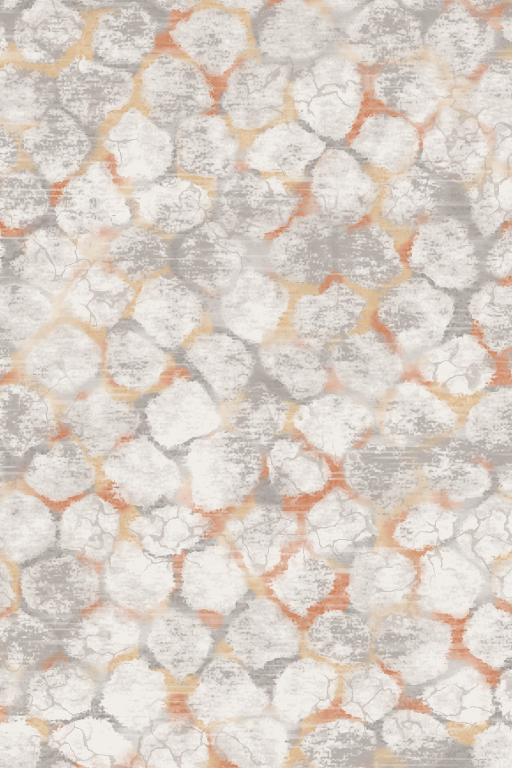
A WebGL 1 fragment shader for this pattern:

```glsl
precision highp float;
uniform vec2 u_resolution;

float hash(vec2 p) {
  vec3 h = fract(vec3(p.xyx) * vec3(0.1031, 0.1030, 0.0973));
  h += dot(h, h.yzx + 33.33);
  return fract((h.x + h.y) * h.z);
}

float noise(vec2 p) {
  vec2 i = floor(p), f = fract(p);
  f = f * f * (3.0 - 2.0 * f);
  return mix(mix(hash(i), hash(i + vec2(1.0, 0.0)), f.x),
             mix(hash(i + vec2(0.0, 1.0)), hash(i + 1.0), f.x), f.y);
}

float fbm(vec2 p) {
  float sum = 0.0, amp = 0.5;
  for (int i = 0; i < 5; i++) {
    sum += amp * noise(p);
    p = mat2(1.6, 1.2, -1.2, 1.6) * p + 7.3;
    amp *= 0.5;
  }
  return sum;
}

// Staggered rounded stones: x = gap to the neighbours, y = stone hash
vec2 stones(vec2 q) {
  const float rowHeight = 0.685;
  float nearest = 9.0, total = 0.0, tint = 0.0;
  for (int j = -2; j <= 2; j++) {
    float row = floor(q.y / rowHeight) + float(j);
    float shift = 0.5 * mod(row, 2.0);
    for (int i = -1; i <= 1; i++) {
      vec2 id = vec2(floor(q.x - shift) + float(i), row);
      vec2 jitter = vec2(hash(id + 11.0), hash(id + 47.0)) - 0.5;
      vec2 center = vec2(id.x + shift + 0.5, (row + 0.5) * rowHeight) + jitter * vec2(0.32, 0.24);
      float d = length(q - center);
      total += exp(-12.0 * d);
      if (d < nearest) {
        nearest = d;
        tint = hash(id + 83.0);
      }
    }
  }
  // Soft minimum widens the gap where three stones meet
  float others = max(total * exp(12.0 * nearest) - 1.0, 0.0001);
  return vec2(-log(others) / 12.0, tint);
}

void main() {
  vec2 p = gl_FragCoord.xy / u_resolution.x;

  // Woven grain
  float thread = noise(p * vec2(70.0, 250.0));
  float speck = noise(p * 290.0 + 31.0);
  float grain = 0.5 * thread + 0.5 * speck - 0.5;
  float band = noise(vec2(p.x * 1.5, p.y * 15.0));

  // Stones with uneven outlines
  vec2 warp = vec2(fbm(p * 16.0), fbm(p * 16.0 + 40.0)) - 0.5;
  vec2 q = p * 6.4 + warp * 0.32 + vec2(0.3, 0.1);
  vec2 stone = stones(q);

  // Worn ground
  float wear = fbm(p * 8.0 + 5.0);
  float mottling = fbm(p * 38.0 + 19.0);
  float shade = 0.36 + 1.1 * (wear - 0.48) + 1.0 * (mottling - 0.48)
              + 0.22 * (stone.y - 0.5) + 0.35 * (0.5 - band) + 0.75 * grain;
  vec3 color = mix(vec3(0.945, 0.93, 0.91), vec3(0.79, 0.755, 0.73), clamp(shade, 0.0, 1.3));

  // Grey abraded patches
  float abrasion = smoothstep(0.56, 0.78, wear + 0.55 * grain + 0.4 * (mottling - 0.48));
  color = mix(color, vec3(0.67, 0.64, 0.62), 0.65 * abrasion);

  // Fine cracks and small pebbles within some stones
  float crackGap = stones(q * 2.1 + warp * 0.9 + 20.0).x;
  float crackArea = smoothstep(0.48, 0.68, noise(p * 9.0 + 60.0));
  float crack = (1.0 - smoothstep(0.01, 0.09, crackGap + 0.12 * grain)) * crackArea;
  color = mix(color, vec3(0.72, 0.67, 0.64), 0.55 * crack);

  // Veins of varying width between the stones
  float width = 0.02 + 0.12 * noise(p * 15.0 + 90.0);
  float edge = stone.x + 0.16 * grain + 0.14 * (mottling - 0.48);
  float vein = 1.0 - smoothstep(width - 0.045, width + 0.045, edge);
  float strength = mix(0.35, 1.0, smoothstep(0.2, 0.6, noise(p * 11.0 + 70.0)));

  // Grey, gold and rust pigments
  float gold = smoothstep(0.50, 0.62, noise(p * 13.0 + 120.0));
  float rust = smoothstep(0.57, 0.73, noise(p * 17.0 + 150.0) + 0.2 * grain);
  vec3 pigment = mix(vec3(0.67, 0.64, 0.62), vec3(0.87, 0.74, 0.58), gold);
  pigment = mix(pigment, vec3(0.82, 0.54, 0.40), rust);
  color = mix(color, pigment + 0.1 * grain, vein * strength * (0.82 - 0.5 * grain));

  // Pigment bleeding beside the veins
  float halo = 1.0 - smoothstep(0.0, 0.32, stone.x);
  color = mix(color, pigment, 0.3 * halo * max(gold, rust) * smoothstep(0.4, 0.6, mottling));

  // Pale weft lines
  float weft = smoothstep(0.6, 0.9, noise(vec2(p.x * 9.0, p.y * 170.0)));
  color = mix(color, vec3(0.94, 0.925, 0.905), 0.35 * weft * (0.4 + band));

  gl_FragColor = vec4(color, 1.0);
}
```
